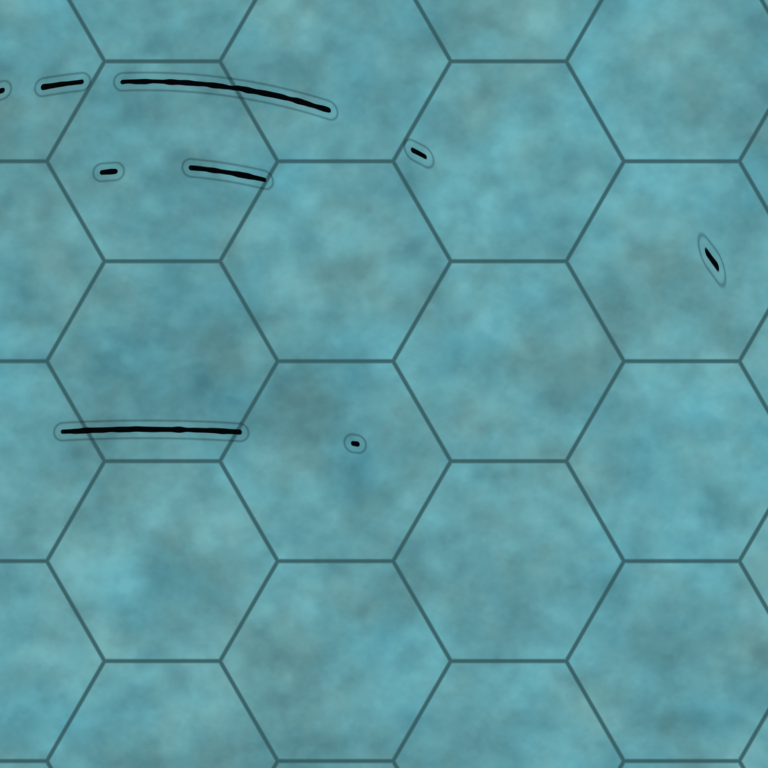
Give the GLSL for this pattern, as a WebGL 2 fragment shader.

```glsl
#version 300 es
precision highp float;

uniform vec2 u_resolution;
out vec4 fragColor;

float hash(vec2 cell) {
  uvec2 q = uvec2(ivec2(cell) + 4096) * uvec2(1597u, 3812u);
  uint n = (q.x ^ (q.y >> 3)) * 747796u + q.y * 2891u;
  n = (n ^ (n >> 15)) * 277803u;
  n = (n ^ (n >> 13)) * 668265u;
  n ^= n >> 16;
  return float(n & 65535u) / 65535.0;
}

float valueNoise(vec2 p) {
  vec2 i = floor(p), f = fract(p);
  f = f * f * (3.0 - 2.0 * f);
  return mix(mix(hash(i), hash(i + vec2(1, 0)), f.x),
             mix(hash(i + vec2(0, 1)), hash(i + 1.0), f.x), f.y);
}

float fbm(vec2 p) {
  float sum = 0.0, amplitude = 0.5;
  for (int i = 0; i < 4; i++) {
    sum += amplitude * valueNoise(p);
    p = mat2(1.6, 1.2, -1.2, 1.6) * p + 17.3;
    amplitude *= 0.55;
  }
  return sum;
}

// Distance to the nearest edge of a flat-topped hexagon grid
float hexEdge(vec2 p) {
  vec2 period = vec2(sqrt(3.0), 1.0);
  vec2 a = mod(p + 0.5 * period, period) - 0.5 * period;
  vec2 b = mod(p, period) - 0.5 * period;
  vec2 local = abs(dot(a, a) < dot(b, b) ? a : b);
  return 0.5 - max(local.y, dot(local, vec2(0.866, 0.5)));
}

// Distance to broken circular strokes: centre height, radius, first x, last x
float scratchDistance(vec2 p) {
  const vec4 dashes[9] = vec4[9](
    vec4(0.115, 0.790, -0.010, 0.003), vec4(0.115, 0.783, 0.057, 0.106),
    vec4(0.115, 0.779, 0.160, 0.428), vec4(0.115, 0.772, 0.538, 0.553),
    vec4(0.115, 0.663, 0.133, 0.150), vec4(0.115, 0.669, 0.249, 0.344),
    vec4(0.115, 0.918, 0.921, 0.933), vec4(-1.449, 1.890, 0.082, 0.312),
    vec4(-1.449, 1.891, 0.460, 0.465));
  float nearest = 1.0;
  for (int i = 0; i < 9; i++) {
    vec4 dash = dashes[i];
    float radial = length(p - vec2(0.19, dash.x)) - dash.y;
    float beyond = max(max(dash.z - p.x, p.x - dash.w), 0.0);
    nearest = min(nearest, length(vec2(radial, beyond)));
  }
  return nearest;
}

float softBlob(vec2 p, vec2 centre, vec2 size) {
  vec2 q = (p - centre) / size;
  return exp(-dot(q, q));
}

void main() {
  vec2 uv = gl_FragCoord.xy / u_resolution.y;
  float pixel = 1.0 / u_resolution.y;

  // Mottled glaze
  float clouds = fbm(uv * 8.0 + 3.0);
  float mottle = fbm(uv * vec2(30.0, 34.0) + 41.0);
  float shade = 0.62 + 0.75 * (clouds - 0.5) + 0.75 * (mottle - 0.5);

  // Grime around the strokes and towards the upper left
  float grime = softBlob(uv, vec2(0.2, 0.5), vec2(0.2, 0.1))
              + 0.8 * softBlob(uv, vec2(0.44, 0.45), vec2(0.12, 0.07))
              + 0.6 * softBlob(uv, vec2(0.0, 0.85), vec2(0.3, 0.2));
  shade -= 0.3 * grime * (0.5 + clouds);

  vec3 color = mix(vec3(0.29, 0.48, 0.51), vec3(0.44, 0.70, 0.73), clamp(shade, 0.0, 1.0));
  float tint = fbm(uv * 13.0 + 80.0) - 0.5;
  color += tint * vec3(0.09, 0.0, -0.05);

  // Hexagon seams
  float seam = 0.2603 * hexEdge((uv - vec2(0.2113, 0.790)) / 0.2603);
  float seamMask = 1.0 - smoothstep(0.0008, 0.0036 + 0.5 * pixel, seam);
  color = mix(color, vec3(0.20, 0.34, 0.36), 0.85 * seamMask);

  // Black strokes with a faint halo
  float scratch = scratchDistance(uv);
  float halo = exp(-pow((scratch - 0.0115) / 0.0016, 2.0));
  color *= 1.0 - 0.22 * halo;
  float halfWidth = 0.0022 + 0.0018 * valueNoise(uv * 90.0);
  float ink = 1.0 - smoothstep(halfWidth - pixel, halfWidth + pixel, scratch);
  color = mix(color, vec3(0.01, 0.02, 0.025), ink);

  fragColor = vec4(color, 1.0);
}
```
